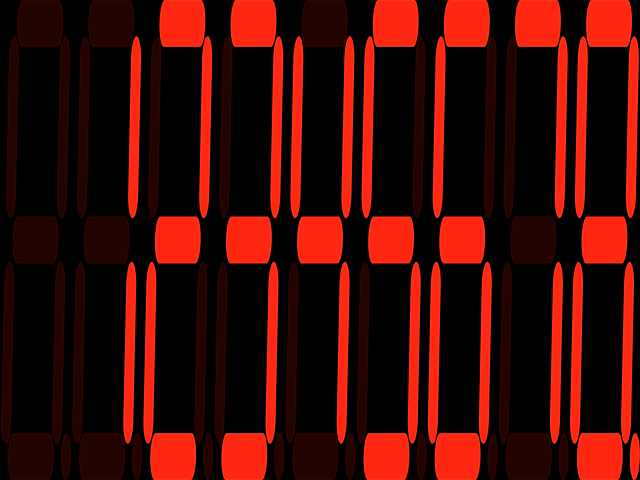
Give the GLSL for this pattern, as a WebGL 1 fragment shader.

```glsl
precision highp float;
// Row of nine slanted seven-segment cells with lit and unlit red bars.

uniform vec2 u_resolution;

const float COLUMNS = 9.0;
const vec2 CELL_SIZE = vec2(14.22, 20.43); // in bar radii, stretched per axis
const float SLANT = 0.1;
const float RIM_WIDTH = 1.2;               // in 1/512 of the canvas width
const float RIM_GAIN = 1.45;
const vec3 LIT = vec3(1.0, 0.15, 0.07);
const vec3 UNLIT = vec3(0.13, 0.01, 0.0);

// Lit bars as a binary sum: three across, four upright, then the dot.
float litBars(float column) {
  if (column < 0.5) return 0.0;
  if (column < 1.5) return 80.0;
  if (column < 2.5) return 55.0;
  if (column < 3.5) return 87.0;
  if (column < 4.5) return 90.0;
  if (column < 5.5) return 79.0;
  if (column < 6.5) return 111.0;
  if (column < 7.5) return 81.0;
  return 255.0;
}

// Bar centre in xy, half length of its axis in zw.
vec4 barShape(float index) {
  if (index < 2.5) return vec4(0.0, 9.22 * (1.0 - index), 3.58, 0.0);
  if (index > 6.5) return vec4(7.0, -9.22, 0.0, 0.0);
  float k = index - 3.0;
  float side = 2.0 * mod(k, 2.0) - 1.0;
  float level = k < 1.5 ? 1.0 : -1.0;
  return vec4(5.1 * side, 4.8 * level, 0.0, 2.87);
}

// Offset from the nearest point on the axis of a bar.
vec2 axisOffset(vec2 p, vec4 bar) {
  return max(abs(p - bar.xy) - bar.zw, 0.0);
}

float coverage(float dist, float pixelWidth) {
  return clamp(0.5 - dist / pixelWidth, 0.0, 1.0);
}

// Bar with a slightly brighter rim; the line width is even on both axes.
vec3 shadeBar(vec3 base, vec2 offset, vec3 tint, vec2 pixel, vec2 rim) {
  float len = length(offset);
  vec2 normal = offset / max(len, 0.0001);
  float dist = len - 1.0;
  float pixelWidth = max(length(normal * pixel), 0.0001);
  float rimWidth = length(normal * rim);
  float core = coverage(dist + rimWidth, pixelWidth);
  vec3 color = min(tint * mix(RIM_GAIN, 1.0, core), 1.0);
  return mix(base, color, coverage(dist, pixelWidth));
}

void main() {
  vec2 uv = gl_FragCoord.xy / u_resolution;
  float column = floor(uv.x * COLUMNS);

  // Cell space, centred and sheared
  vec2 p = (vec2(fract(uv.x * COLUMNS), uv.y) - 0.5) * CELL_SIZE;
  p.x -= SLANT * p.y;

  vec2 canvasScale = CELL_SIZE * vec2(COLUMNS, 1.0);
  vec2 pixel = canvasScale / u_resolution;
  vec2 rim = canvasScale * RIM_WIDTH / vec2(512.0, 384.0);

  // Peel one binary digit per bar
  float bits = litBars(column);
  vec3 color = vec3(0.0);
  for (int i = 0; i < 8; i++) {
    vec3 tint = mix(UNLIT, LIT, mod(bits, 2.0));
    color = shadeBar(color, axisOffset(p, barShape(float(i))), tint, pixel, rim);
    bits = floor(bits * 0.5);
  }

  gl_FragColor = vec4(color, 1.0);
}
```
